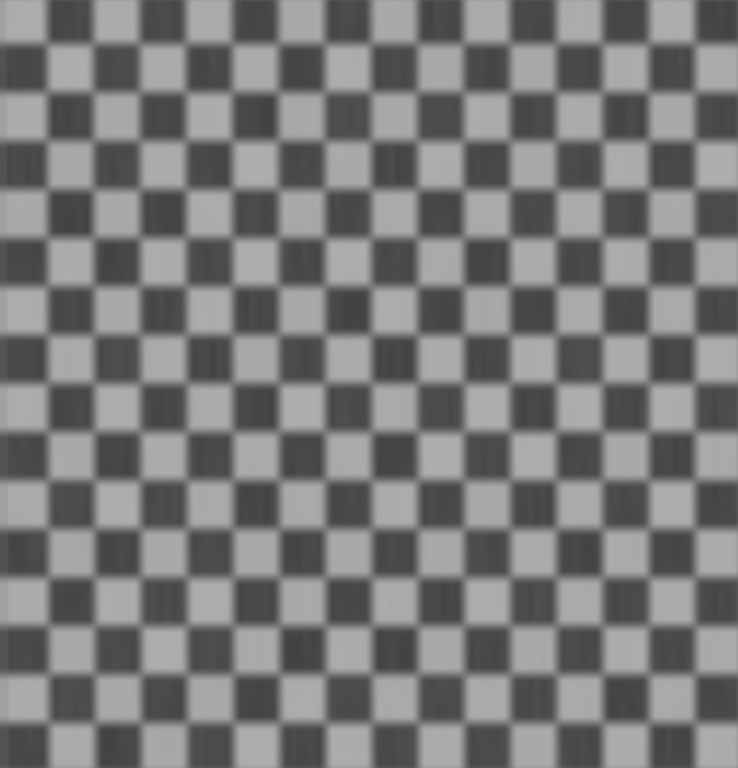
Write a Shadertoy shader that draws this pattern.

```glsl
// Soft-edged grey checkerboard, sixteen cells across and sixteen down.
// Two smooth square waves are multiplied to form the checks; hashed tones
// and fine vertical streaks then vary the cells slightly.

const vec2 CELLS = vec2(16.0);
const vec2 PITCH = vec2(15.94, 15.835);    // cells per canvas side
const vec2 OFFSET = vec2(-0.015, 0.093);   // phase at the upper left
const float SHEAR = 0.055;                 // lean of the left columns, in cells
const float SOFTNESS = 0.165;              // half width of an edge, in cells
const float RIM = 0.1;                     // keeps the outer cells from fading out
const float DARK = 0.285;
const float LIGHT = 0.668;

float hash(vec2 p) {
    vec3 q = fract(vec3(p.xyx) * 0.1031);
    q += dot(q, q.yzx + 33.33);
    return fract((q.x + q.y) * q.z);
}

float valueNoise(vec2 p) {
    vec2 cell = floor(p);
    vec2 f = fract(p);
    f = f * f * (3.0 - 2.0 * f);
    float low = mix(hash(cell), hash(cell + vec2(1.0, 0.0)), f.x);
    float high = mix(hash(cell + vec2(0.0, 1.0)), hash(cell + 1.0), f.x);
    return mix(low, high, f.y);
}

// Blurred square wave: +1 in even cells, -1 in odd cells.
vec2 softSquare(vec2 c, float softness) {
    vec2 edgeDistance = 0.5 - abs(mod(c + 0.5, 2.0) - 1.0);
    return smoothstep(-softness, softness, edgeDistance) * 2.0 - 1.0;
}

// Grid position counted from the upper left, with a slight lean.
vec2 gridPosition(vec2 uv) {
    vec2 p = vec2(uv.x, 1.0 - uv.y);
    vec2 c = p * PITCH + OFFSET;
    c.x -= SHEAR * p.y * (1.0 - p.x);
    return clamp(c, vec2(RIM), CELLS - RIM);
}

// Faint tone shift: one value per cell plus vertical streaks.
float wear(vec2 c, float lightness) {
    // Fade the shift at cell borders so that it adds no hard seams.
    vec2 f = fract(c);
    vec2 inside = smoothstep(0.0, 0.2, f) * smoothstep(0.0, 0.2, 1.0 - f);
    float tone = hash(floor(c) + 7.0) - 0.5;
    float streak = valueNoise(vec2(c.x * 7.0, c.y * 0.8) + 31.0) - 0.5;
    float streakStrength = mix(0.035, 0.01, lightness);
    return (tone * 0.022 + streak * streakStrength) * inside.x * inside.y;
}

void mainImage(out vec4 fragColor, in vec2 fragCoord) {
    vec2 uv = fragCoord / iResolution.xy;
    vec2 c = gridPosition(uv);

    vec2 wave = softSquare(c, SOFTNESS);
    float lightness = 0.5 + 0.5 * wave.x * wave.y;

    float grey = mix(DARK, LIGHT, lightness) + wear(c, lightness);
    fragColor = vec4(vec3(grey), 1.0);
}
```
